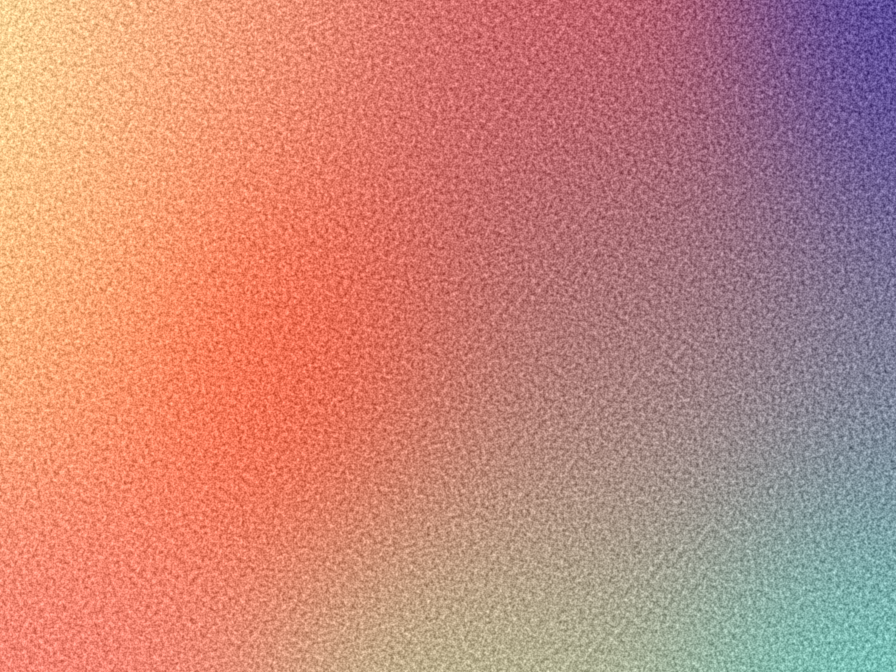
This background is drawn by a WebGL 1 fragment shader. Its source:

```glsl
precision highp float;

uniform vec2 u_resolution;

#define POOL_SPREAD 0.10
#define GRAIN_CELLS 131.0
#define GRAIN_AMOUNT 0.32
#define CREAM vec3(1.00, 0.94, 0.66)
#define AMBER vec3(1.00, 0.73, 0.49)
#define FLAME vec3(1.00, 0.36, 0.25)
#define VIOLET vec3(0.33, 0.28, 0.62)
#define TEAL vec3(0.45, 0.81, 0.75)
#define CORAL vec3(0.96, 0.51, 0.45)
#define SAND vec3(0.73, 0.75, 0.59)
#define ROSE vec3(0.80, 0.38, 0.41)
#define TAUPE vec3(0.63, 0.43, 0.47)

// Random unit vector for a lattice cell
vec2 cellGradient(vec2 cell) {
  float angle = 6.2832 * fract(sin(dot(cell, vec2(127.1, 311.7))) * 43758.5);
  return vec2(cos(angle), sin(angle));
}

float gradientNoise(vec2 p) {
  vec2 cell = floor(p);
  vec2 f = p - cell;
  vec2 ease = f * f * f * (f * (f * 6.0 - 15.0) + 10.0);
  vec2 e = vec2(1.0, 0.0);
  float a = dot(cellGradient(cell), f);
  float b = dot(cellGradient(cell + e.xy), f - e.xy);
  float c = dot(cellGradient(cell + e.yx), f - e.yx);
  float d = dot(cellGradient(cell + e.xx), f - e.xx);
  return mix(mix(a, b, ease.x), mix(c, d, ease.x), ease.y);
}

// Rotated octaves mix coarse clumps with fine specks
float grain(vec2 p) {
  mat2 turn = mat2(0.80, 0.60, -0.60, 0.80);
  float sum = 0.0;
  p = turn * p * GRAIN_CELLS;
  for (int i = 0; i < 3; i++) {
    sum += 0.5 * gradientNoise(p);
    p = turn * p * 1.61 + 17.3;
  }
  return sum;
}

// Weighted colour in rgb, Gaussian weight in a
vec4 pool(vec2 p, vec2 center, vec3 color) {
  vec2 offset = p - center;
  return vec4(color, 1.0) * exp(-dot(offset, offset) / POOL_SPREAD);
}

void main() {
  vec2 uv = gl_FragCoord.xy / u_resolution;
  vec2 p = uv * vec2(4.0 / 3.0, 1.0);
  vec3 apricot = mix(AMBER, CORAL, 0.5);
  vec3 steel = mix(mix(VIOLET, TEAL, 0.5), TAUPE, 0.35);

  // Normalised blend of soft colour pools
  vec4 blend = pool(p, vec2(-0.10, 0.95), CREAM);
  blend += pool(p, vec2(0.32, 0.95), apricot);
  blend += pool(p, vec2(0.00, 0.55), AMBER);
  blend += pool(p, vec2(0.45, 0.46), FLAME);
  blend += pool(p, vec2(0.76, 0.92), ROSE);
  blend += pool(p, vec2(1.43, 0.92), VIOLET);
  blend += pool(p, vec2(0.93, 0.58), TAUPE);
  blend += pool(p, vec2(0.88, 0.28), mix(SAND, TAUPE, 0.5));
  blend += pool(p, vec2(1.36, 0.42), steel);
  blend += pool(p, vec2(0.08, 0.05), CORAL);
  blend += pool(p, vec2(0.73, -0.04), SAND);
  blend += pool(p, vec2(1.30, -0.02), TEAL);
  vec3 color = blend.rgb / blend.a;

  // Film grain
  color += GRAIN_AMOUNT * grain(p);
  gl_FragColor = vec4(clamp(color, 0.0, 1.0), 1.0);
}
```
